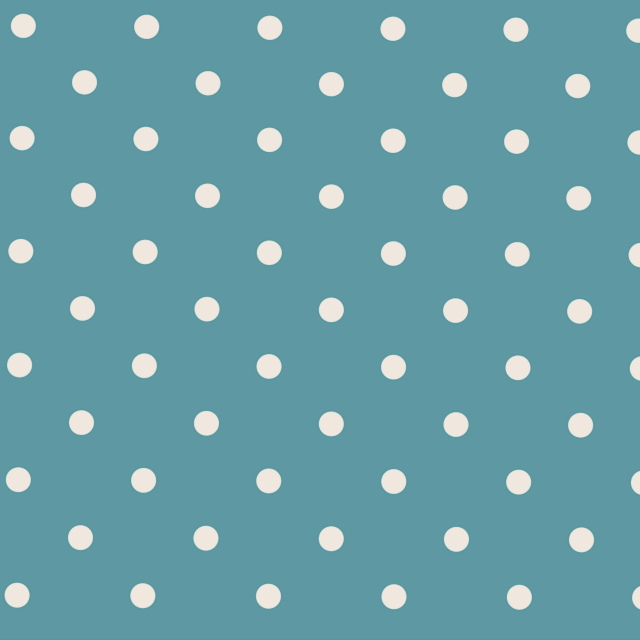
Write a three.js fragment shader that draws this pattern.

```glsl
// Staggered cream polka dots on teal, on a slightly tilted, fanned-out grid.
varying vec2 vUv;

const int ROWS = 11;
const int COLUMNS = 6;
const float DOT_RADIUS = 0.0195;
const float EDGE = 0.0011;

const vec3 TEAL = vec3(0.37, 0.60, 0.64);
const vec3 DEEP_TEAL = vec3(0.35, 0.59, 0.62);
const vec3 CREAM = vec3(0.94, 0.91, 0.87);
const vec3 PALE_RIM = vec3(0.87, 0.90, 0.88);

// Dot centre: s counts columns from the left, t counts rows from the top.
vec2 dotCentre(float s, float t) {
  float x = 0.0365 + 0.1928 * s - 0.00098 * t + 0.00038 * s * t - 0.0001 * s * s;
  float drop = 0.0404 + 0.0874 * t + 0.000156 * t * t + 0.0015 * s - 0.00007 * s * t;
  return vec2(x, 1.0 - drop);
}

// Signed distance to a dot, flattened a little towards the top rows.
float dotDistance(vec2 p, vec2 centre, float radius) {
  float flatten = mix(1.0, 0.97, centre.y);
  return length((p - centre) / vec2(1.0, flatten)) - radius;
}

// Distance to the nearest dot; odd rows shift by half a column.
float dotField(vec2 p) {
  float nearest = 1.0;
  for (int row = 0; row < ROWS; row++) {
    float t = float(row);
    float shift = 0.5 * mod(t, 2.0);
    for (int column = 0; column < COLUMNS; column++) {
      vec2 centre = dotCentre(float(column) + shift, t);
      nearest = min(nearest, dotDistance(p, centre, DOT_RADIUS));
    }
  }
  return nearest;
}

// Soft band of the given half width around a distance.
float band(float d, float middle, float halfWidth) {
  return 1.0 - smoothstep(0.0, halfWidth, abs(d - middle));
}

void main() {
  float d = dotField(vUv);

  // Ground with a faint dark halo and lower edge
  float lowerEdge = 1.0 - smoothstep(0.001, 0.003, vUv.y);
  vec3 ground = mix(TEAL, DEEP_TEAL, max(band(d, 0.002, 0.002), lowerEdge));

  // Dots with a thin cooler rim
  vec3 dotColour = mix(CREAM, PALE_RIM, band(d, -0.0008, 0.0012));
  float coverage = 1.0 - smoothstep(-EDGE, EDGE, d);

  gl_FragColor = vec4(mix(ground, dotColour, coverage), 1.0);
}
```
